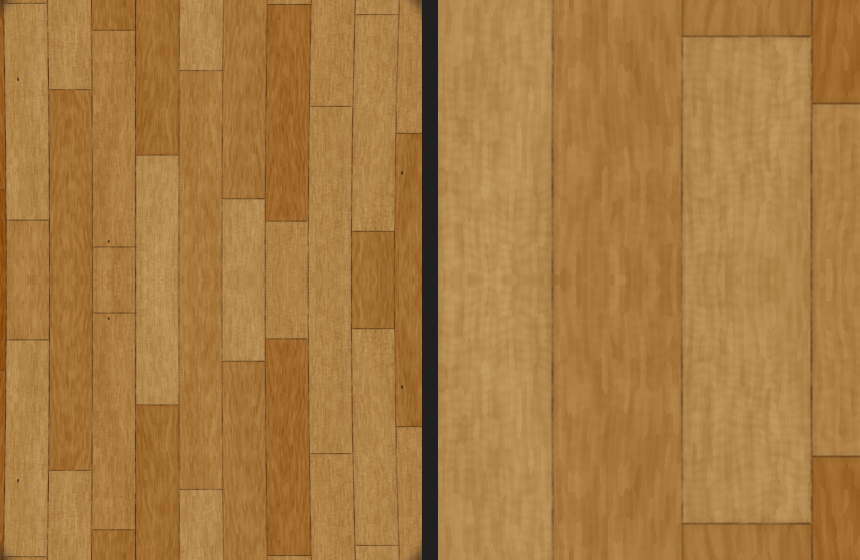
Left: the whole. Right: its middle third, enlarged.
This texture is drawn by a Shadertoy shader. Its source:

```glsl
float hash(vec2 p) {
    return fract(sin(dot(p, vec2(127.1, 311.7))) * 43758.5);
}

// Cellular noise: distance to the nearest seed, and that seed's random id
vec2 cellular(vec2 p) {
    vec2 cell = floor(p), nearest = vec2(9.0, 0.0);
    for (int j = -1; j <= 1; j++)
        for (int i = -1; i <= 1; i++) {
            vec2 c = cell + vec2(i, j);
            vec2 seed = c + 0.15 + 0.7 * vec2(hash(c), hash(c + 57.3));
            float d = length(p - seed);
            if (d < nearest.x) nearest = vec2(d, hash(c + 19.9));
        }
    return nearest;
}

// Layered sines, roughly -1 to 1
float waves(vec2 p) {
    return 0.5 * sin(p.x + 1.7 * sin(p.y)) + 0.3 * sin(2.3 * p.y - 1.4 * p.x + 1.0)
         + 0.2 * sin(4.1 * p.x + 3.7 * p.y);
}

// Per column: first joint height, then tones of the centre, middle and end planks
const vec4 columns[11] = vec4[11](
    vec4(0.161, -0.5, -0.2, 0.2), vec4(0.107, 0.45, 0.72, 0.5),
    vec4(0.340, 0.20, 0.68, 0.5), vec4(0.059, 0.48, 0.46, 0.15),
    vec4(0.223, 0.82, 0.12, 0.1), vec4(0.374, 0.40, 0.75, 0.5),
    vec4(0.145, 0.77, 0.33, 0.3), vec4(0.105, 0.58, 0.04, 0.6),
    vec4(0.310, 0.68, 0.62, 0.5), vec4(0.087, 0.18, 0.66, 0.7),
    vec4(0.262, 0.13, 0.60, 0.5));

void mainImage(out vec4 fragColor, in vec2 fragCoord) {
    vec2 uv = fragCoord / iResolution.xy;
    float aspect = iResolution.x / iResolution.y, px = 1.0 / iResolution.y;

    // The floor mirrors about its middle; columns spread slightly at the ends
    float m = abs(uv.y - 0.5);
    float bow = 4.0 * m * m;
    float pitch = 0.1022 + 0.0021 * bow;
    float across = (uv.x - 0.526 - 0.0034 * bow) / pitch + 6.0;
    float column = clamp(floor(across), 0.0, 10.0);
    float f = across - column - 0.5;
    vec2 p = vec2(across * 0.077, m);

    // Plank and its tone
    vec4 info = columns[int(column)];
    float joint1 = info.x, joint2 = info.x + 0.387;
    float segment = step(joint1, m) + step(joint2, m);
    float tone = segment < 0.5 ? info.y : (segment < 1.5 ? info.z : info.w);
    float id = hash(vec2(column + 3.0, segment + 8.0));
    vec2 q = p + id * vec2(3.1, 7.3);
    vec3 wood = mix(vec3(0.612, 0.403, 0.163), vec3(0.72, 0.57, 0.342), tone);

    // Broad shading, then stretched fibres and short pores
    float shade = 0.02 * waves(q * vec2(70.0, 11.0));
    vec2 fibre = vec2(q.x + 0.003 * waves(q * vec2(20.0, 24.0)), q.y);
    shade += 0.05 * (cellular(fibre * vec2(230.0, 22.0)).x - 0.45);
    shade += 0.045 * (cellular(fibre * vec2(300.0, 65.0)).y - 0.5);
    shade += 0.02 * (cellular(fibre * vec2(110.0, 5.0)).y - 0.5);

    // Arched growth rings on dark planks, cross flecks on pale ones
    float pale = smoothstep(0.3, 0.5, tone);
    float bend = f + 0.25 * (id - 0.5) + 0.06 * waves(q * vec2(13.0, 17.0));
    float rings = sin(6.283 * (11.0 * bend * bend + 14.0 * m + 0.25 * waves(q * 45.0)));
    shade += (1.0 - pale) * 0.015 * rings;
    vec2 ripple = vec2(q.x, q.y + 0.005 * waves(q * vec2(70.0, 25.0)));
    float fleck = cellular(ripple * vec2(90.0, 190.0)).x;
    shade += pale * 0.055 * (0.45 - fleck) * (0.8 + 0.5 * waves(q * 25.0));
    wood += shade * vec3(0.95, 1.05, 1.05);

    // A few tiny dark pinholes
    vec2 hole = cellular(vec2(p.x, m * 0.6) * 6.0 + 2.0);
    wood *= 1.0 - 0.5 * smoothstep(0.016, 0.005, hole.x) * step(0.8, hole.y);

    // Thin seams, broken up along their length
    float side = (0.5 - abs(f)) * pitch * aspect;
    float end = min(abs(m - joint1), abs(m - joint2));
    float seamId = floor(across + 0.5);
    float wear = 0.5 + 0.2 * waves(vec2(seamId * 5.0, m * 31.0))
               + 0.35 * waves(vec2(m * 190.0 + seamId, m * 97.0));
    wear = clamp(wear, 0.1, 0.8) * (0.55 + 0.45 * hash(vec2(seamId, 4.0)));
    float seam = wear * (1.0 - smoothstep(0.0, 0.0009 + 0.7 * px, side));
    float chip = 0.42 + 0.2 * waves(vec2(f * 23.0 + column, f * 11.0));
    seam = max(seam, chip * (1.0 - smoothstep(0.0, 0.0008 + 0.7 * px, end)));
    wood = mix(wood, vec3(0.29, 0.17, 0.06), seam);
    wood *= 1.0 - 0.04 * smoothstep(0.005, 0.0, min(side, end));

    // Shadowed corners
    vec2 c = abs(uv - 0.5) * 2.0;
    wood *= 1.0 - 0.4 * smoothstep(1.9, 2.0, c.x + c.y);

    fragColor = vec4(clamp(wood, 0.0, 1.0), 1.0);
}
```
